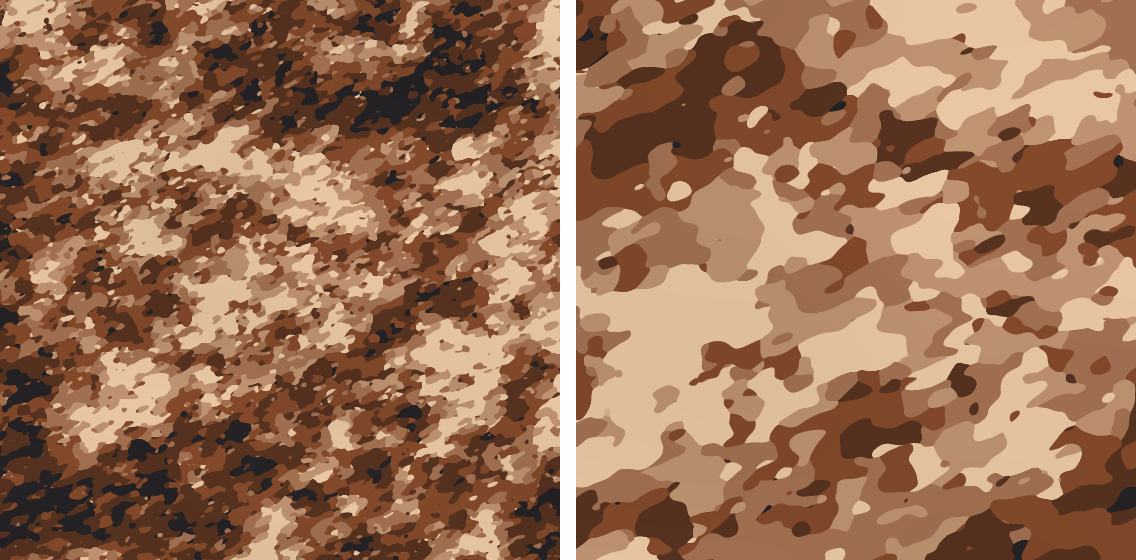
Left: the whole. Right: its middle third, enlarged.
Give the GLSL for this pattern, as a Shadertoy shader.

```glsl
const int SHADES = 6;
const int AA = 3;

// Dark to light
const vec3 palette[SHADES] = vec3[SHADES](
    vec3(0.14, 0.13, 0.14),   // charcoal
    vec3(0.33, 0.19, 0.12),   // dark brown
    vec3(0.50, 0.28, 0.16),   // rust
    vec3(0.62, 0.43, 0.31),   // clay
    vec3(0.73, 0.56, 0.43),   // tan
    vec3(0.89, 0.76, 0.62));  // cream

// Tone at which each shade is most likely, and its extra weight
const float toneCenter[SHADES] = float[SHADES](-1.55, -0.77, -0.19, 0.28, 0.69, 1.31);
const float shadeBias[SHADES] = float[SHADES](-0.27, 0.14, 0.12, -0.02, -0.07, 0.24);

float hash(vec2 p) {
    return fract(sin(dot(p, vec2(127.1, 311.7))) * 43758.5453);
}

float valueNoise(vec2 p) {
    vec2 cell = floor(p);
    vec2 f = fract(p);
    f = f * f * (3.0 - 2.0 * f);
    float low = mix(hash(cell), hash(cell + vec2(1.0, 0.0)), f.x);
    float high = mix(hash(cell + vec2(0.0, 1.0)), hash(cell + vec2(1.0, 1.0)), f.x);
    return mix(low, high, f.y) - 0.5;
}

vec2 rotate(vec2 p, float angle) {
    float c = cos(angle), s = sin(angle);
    return vec2(c * p.x + s * p.y, c * p.y - s * p.x);
}

// Broad light and dark regions
float regionTone(vec2 p) {
    vec2 q = rotate(p, 0.2) * vec2(1.0, 1.3);
    float tone = 0.8 * valueNoise(q * 5.0 + 3.7);
    tone += 0.8 * valueNoise(q * 10.0 + 21.3);
    tone += 0.8 * valueNoise(q * 22.0 + 47.9);
    return tone * 3.1;
}

// Small slanted flakes with ragged rims
float flakes(vec2 p, float seed) {
    vec2 q = rotate(p, 0.42) * vec2(48.0, 74.0) + seed * vec2(17.3, 29.1);
    return 0.9 * valueNoise(q) + 0.35 * valueNoise(q * 1.9 + 5.3);
}

// The shade with the highest weight covers the point
vec3 camouflage(vec2 p, float tone, float flakeStrength) {
    float highest = -100.0;
    vec3 color = palette[0];
    for (int i = 0; i < SHADES; i++) {
        float weight = flakeStrength * flakes(p, float(i) + 1.0)
                     - abs(tone - toneCenter[i]) + shadeBias[i];
        if (weight > highest) {
            highest = weight;
            color = palette[i];
        }
    }
    return color;
}

void mainImage(out vec4 fragColor, in vec2 fragCoord) {
    vec2 uv = fragCoord / iResolution.y;
    float tone = regionTone(uv);

    // Smooth edges
    vec3 color = vec3(0.0);
    for (int y = 0; y < AA; y++) {
        for (int x = 0; x < AA; x++) {
            vec2 offset = (vec2(x, y) + 0.5) / float(AA) - 0.5;
            color += camouflage(uv + offset / iResolution.y, tone, 3.1);
        }
    }
    color /= float(AA * AA);

    // Faint drift in brightness
    color *= 1.0 + 0.06 * valueNoise(uv * 7.0 + 80.0);
    fragColor = vec4(color, 1.0);
}
```
